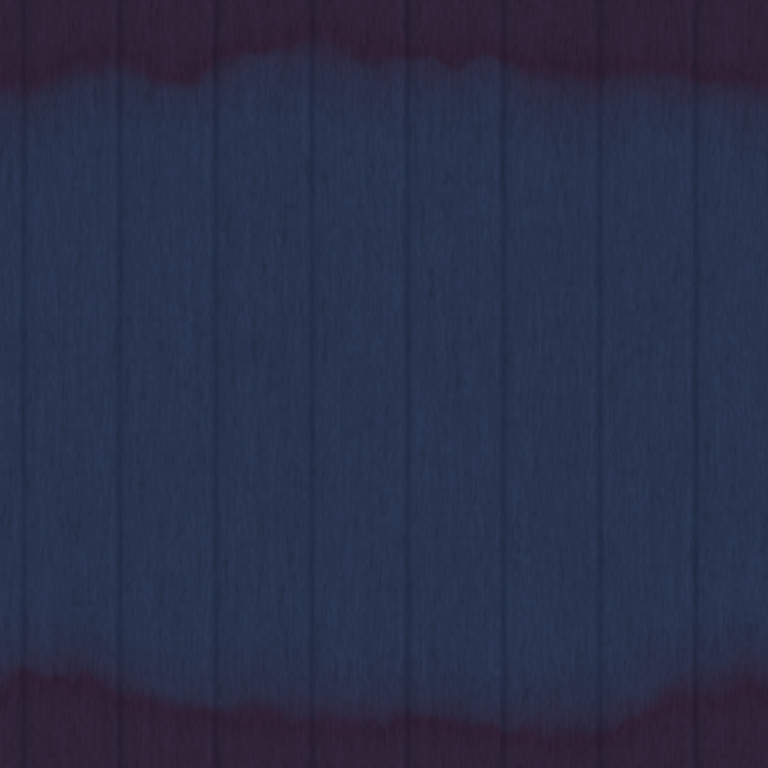
Write a WebGL 2 fragment shader that draws this texture.

```glsl
#version 300 es
precision highp float;
// Eight vertical wooden planks in dark blue, with a ragged plum stain along
// the top and bottom. Grain and stain come from value noise on wrapping
// lattices, so the square tiles in both directions.

uniform vec2 u_resolution;
out vec4 outColor;

const float PLANKS = 8.0;
const float SEAM_OFFSET = 0.25;      // first seam, in plank widths
const float SEAM_WIDTH = 0.0070;     // half width, in canvas units
const float SEAM_DEPTH = 0.10;
const float GRAIN_STRENGTH = 0.19;
const float TOP_STAIN = 0.090;       // mean heights of the stain
const float BOTTOM_STAIN = 0.083;
const vec3 BLUE = vec3(0.159, 0.205, 0.307);
const vec3 PLUM = vec3(0.184, 0.138, 0.219);
const vec3 PLUM_RIM = vec3(0.183, 0.125, 0.204);
const vec3 SEAM_TINT = vec3(1.2, 1.0, 0.8);  // grooves keep their blue
const float TAU = 6.2831853;

float hash(vec2 cell, float seed) {
    uvec2 q = uvec2(cell) * uvec2(1597334677u, 3812015801u);
    uint n = (q.x ^ q.y ^ (uint(seed) * 2654435769u)) * 1597334677u;
    n = (n ^ (n >> 15)) * 2246822519u;
    n ^= n >> 13;
    return float(n >> 8) / 16777216.0;
}

// Value noise in -0.5..0.5 with a whole number of cells across the canvas
float noise(vec2 uv, vec2 cells, float seed) {
    vec2 p = uv * cells;
    vec2 i = floor(p);
    vec2 f = p - i;
    f = f * f * (3.0 - 2.0 * f);
    vec2 a = mod(i, cells);
    vec2 b = mod(i + 1.0, cells);
    float low = mix(hash(a, seed), hash(vec2(b.x, a.y), seed), f.x);
    float high = mix(hash(vec2(a.x, b.y), seed), hash(b, seed), f.x);
    return mix(low, high, f.y) - 0.5;
}

float fbm(vec2 uv, vec2 cells, float seed) {
    float sum = 0.0;
    float weight = 0.55;
    for (int k = 0; k < 4; k++) {
        sum += weight * noise(uv, cells, seed + float(k));
        cells *= 2.0;
        weight *= 0.5;
    }
    return sum;
}

// Long wavy fibres, short flecks, thin dark pores and faded bands
float woodGrain(vec2 uv) {
    vec2 bent = uv;
    bent.x += 0.008 * noise(uv, vec2(16.0, 7.0), 11.0);
    bent.x += 0.004 * noise(uv, vec2(56.0, 40.0), 12.0);
    float fibres = noise(bent, vec2(300.0, 22.0), 13.0);
    float flecks = noise(bent, vec2(320.0, 130.0), 14.0);
    float pores = smoothstep(0.18, 0.40, noise(bent, vec2(230.0, 60.0), 17.0));
    float bands = noise(uv, vec2(96.0, 2.0), 15.0);
    float patches = fbm(uv, vec2(18.0, 9.0), 16.0);
    return 0.42 * fibres + 0.56 * flecks + 0.20 * bands
         + 0.12 * patches - 0.26 * (pores - 0.17);
}

// Signed depth inside the stain: positive within, negative outside
float stainDepth(vec2 uv, float seed) {
    float ragged = 0.040 * fbm(uv, vec2(9.0, 6.0), seed)
                 + 0.036 * fbm(uv, vec2(32.0, 20.0), seed + 5.0);
    float top = TOP_STAIN + 0.022 * cos(TAU * (uv.x + 0.07))
              + 0.009 * cos(TAU * 4.0 * uv.x);
    float bottom = BOTTOM_STAIN + 0.028 * cos(TAU * (uv.x - 0.05))
                 + 0.016 * cos(TAU * 2.0 * uv.x);
    return max(top - (1.0 - uv.y), bottom - uv.y) + ragged;
}

void main() {
    vec2 uv = gl_FragCoord.xy / u_resolution;

    // Stain: two torn coats over a thin wash that bleeds further out
    float depth = stainDepth(uv, 21.0);
    float outerDepth = stainDepth(uv, 61.0) + 0.018;
    float bleed = 0.13 + 0.10 * noise(uv, vec2(5.0, 4.0), 41.0);
    float softness = 0.013 + 0.016 * noise(uv, vec2(11.0, 7.0), 42.0);
    float torn = smoothstep(-softness, softness, depth);
    float outer = smoothstep(-0.018, 0.016, outerDepth);
    float wash = smoothstep(-bleed, 0.02, depth);
    float stain = 0.32 * torn + 0.25 * outer + 0.43 * wash;
    float rim = torn * (1.0 - smoothstep(0.008, 0.05, depth));
    rim *= smoothstep(0.0, 0.03, min(uv.y, 1.0 - uv.y));
    vec3 color = mix(BLUE, mix(PLUM, PLUM_RIM, rim), stain);

    // Planks: soft groove with a faint lit edge on its left
    float across = uv.x * PLANKS - SEAM_OFFSET;
    float toSeam = (fract(across + 0.5) - 0.5) / PLANKS;
    float groove = 1.0 - smoothstep(0.0, SEAM_WIDTH, abs(toSeam));
    float shade = exp(-abs(toSeam) / 0.009);
    float litEdge = 1.0 - smoothstep(0.0, 0.006, abs(toSeam + 0.010));
    float wear = 1.0 + 0.2 * noise(uv, vec2(8.0, 9.0), 52.0);

    // Grain fades inside the grooves so that they run unbroken
    float grain = GRAIN_STRENGTH * woodGrain(uv) * (1.0 - 0.5 * groove);
    float light = 1.0 + grain + 0.035 * litEdge;
    vec3 dark = (SEAM_DEPTH * groove * wear + 0.035 * shade) * SEAM_TINT;
    outColor = vec4(color * (light - dark), 1.0);
}
```
